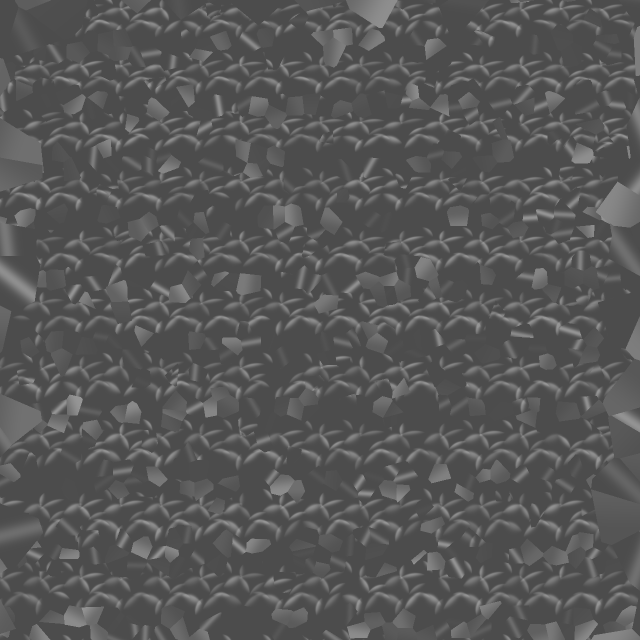
A WebGL 1 fragment shader for this texture:

```glsl
precision highp float;
// Grey creased relief: 16 x 10 repeats of a knot of soft, tapered folds.
// Voronoi shards break up the gaps between the rows, with larger ones at
// the canvas borders; each fold and shard varies by a hash of its cell.

uniform vec2 u_resolution;

#define COLUMNS 16.0
#define ROWS 10.0
#define ROW_BULGE 0.042
#define ROW_CENTRE 0.68
#define TILE vec2(48.0, 77.0)
#define SHARD_GRID 40.0
#define BORDER_GRID 15.0
#define FOLD_GAIN 0.95
#define BASE_GREY vec3(0.298)
#define LIGHT_GREY vec3(0.585)

float hash(vec2 p) {
  return fract(sin(dot(p, vec2(127.1, 311.7))) * 43758.5453);
}

vec2 hash2(vec2 p) {
  return vec2(hash(p), hash(p + 37.2));
}

// Row coordinate; rows are spaced wider near the top of the canvas.
float rowAt(float y) {
  return (y - ROW_BULGE * sin(3.14159 * y)) * ROWS;
}

// One curved fold: tapered ends, a crisp upper edge and a soft lower one.
float fold(vec2 p, float row, vec2 centre, float angle, float halfLength, float width) {
  float x = p.x - centre.x + 0.5 * TILE.x;
  vec2 id = vec2(floor(x / TILE.x), row) + centre;
  vec2 q = vec2(mod(x, TILE.x) - 0.5 * TILE.x, p.y - centre.y);
  float turn = angle + 0.3 * (hash(id) - 0.5);
  float c = cos(turn), s = sin(turn);
  q = vec2(c * q.x + s * q.y, c * q.y - s * q.x);
  float along = q.x / halfLength;
  float taper = max(1.0 - along * along, 0.0);
  float across = (q.y - 2.5 * taper + 1.2) / (width * (0.25 + taper));
  across *= across > 0.0 ? 1.9 : 0.8;
  float strength = mix(0.45, 1.0, hash(id + 9.1)) * step(0.08, hash(id + 4.7));
  return strength * taper * exp(-across * across);
}

// The repeating knot: an upper and a lower node, each with its arms.
float knots(vec2 uv) {
  float r = rowAt(uv.y) - ROW_CENTRE + 0.5;
  float row = floor(r);
  vec2 p = vec2(uv.x * COLUMNS, fract(r) - 0.5) * TILE;
  float v = fold(p, row, vec2(-9.0, 10.0), 0.35, 13.0, 3.2);
  v += fold(p, row, vec2(14.0, 15.0), 0.25, 16.0, 1.8);
  v += fold(p, row, vec2(2.0, 19.0), 1.40, 8.0, 2.0);
  v += fold(p, row, vec2(6.0, 6.0), -0.90, 11.0, 2.4);
  v += fold(p, row, vec2(-9.0, -9.0), -0.45, 13.0, 3.4);
  v += fold(p, row, vec2(14.0, -11.0), 0.70, 14.0, 2.6);
  v += fold(p, row, vec2(26.0, -5.0), -0.20, 11.0, 2.0);
  v += fold(p, row, vec2(-2.0, -17.0), 1.20, 10.0, 2.4);
  v += fold(p, row, vec2(20.0, 2.0), 0.50, 12.0, 1.8);
  v += fold(p, row, vec2(-14.0, 25.0), -0.80, 9.0, 1.8);
  return min(v * FOLD_GAIN, 1.0);
}

// Nearest Voronoi site: xy is its cell, zw the offset from it.
vec4 voronoi(vec2 p) {
  vec2 base = floor(p);
  vec4 best = vec4(0.0);
  float nearest = 9.0;
  for (int j = -1; j <= 1; j++) {
    for (int i = -1; i <= 1; i++) {
      vec2 cell = base + vec2(float(i), float(j));
      vec2 offset = p - cell - hash2(cell);
      float d = dot(offset, offset);
      if (d < nearest) {
        nearest = d;
        best = vec4(cell, offset);
      }
    }
  }
  return best;
}

// Facet shading: a plain ramp or a bright crease in a random direction.
float facet(vec4 site) {
  float angle = 6.28318 * hash(site.xy + 5.3);
  float x = dot(site.zw, vec2(cos(angle), sin(angle)));
  float ramp = mix(0.45, 1.0, smoothstep(-0.5, 0.5, x));
  float crease = exp(-30.0 * x * x);
  float tone = pow(hash(site.xy + 8.9), 1.6);
  return tone * mix(ramp, crease, step(0.55, hash(site.xy + 2.6)));
}

float relief(vec2 uv) {
  // Small shards, densest midway between the rows of knots.
  vec4 site = voronoi(uv * SHARD_GRID);
  vec2 centre = uv - site.zw / SHARD_GRID;
  float gap = abs(fract(rowAt(centre.y) - ROW_CENTRE + 0.5) - 0.5);
  float broken = smoothstep(0.24, 0.42, gap);
  float pick = hash(site.xy + 1.7);
  vec2 slip = (hash2(site.xy + 6.4) - 0.5) * 0.04 * step(pick, 0.08 + 0.7 * broken);
  float v = knots(uv + slip);
  if (pick < 0.04 + 0.66 * broken) v = facet(site);

  // Large shards along the right side, the top and the upper left corner.
  site = voronoi(uv * BORDER_GRID + 31.0);
  centre = uv - site.zw / BORDER_GRID;
  float corner = step(centre.x, 0.15) * step(0.91, centre.y);
  float border = max(step(0.955, centre.x), corner);
  border = max(border, step(0.985, max(centre.y, 1.0 - centre.x)));
  return mix(v, facet(site), border);
}

void main() {
  // Four samples per pixel smooth the shard edges.
  float v = 0.0;
  for (int k = 0; k < 4; k++) {
    vec2 jitter = vec2(mod(float(k), 2.0), floor(float(k) * 0.5)) * 0.5 - 0.25;
    v += 0.25 * relief((gl_FragCoord.xy + jitter) / u_resolution);
  }
  gl_FragColor = vec4(mix(BASE_GREY, LIGHT_GREY, v), 1.0);
}
```
